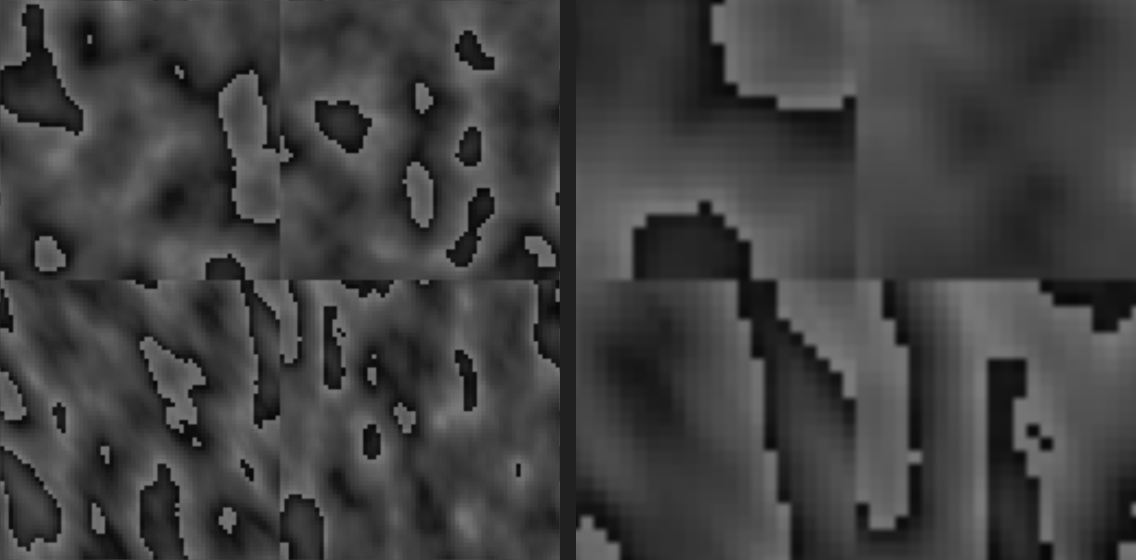
Left, the full canvas; right, a detail of the centre.
A Shadertoy shader for this texture map:

```glsl
const float CELLS = 128.0;      // mosaic cells across the canvas
const float TAU = 6.2831853;
const float DARKEST = 0.045;
const float LIGHTEST = 0.465;

float hash(vec2 p) {
    return fract(sin(dot(p, vec2(127.1, 311.7))) * 43758.5453);
}

// Dot product of a random unit slope with the offset from its lattice corner
float cornerSlope(vec2 corner, vec2 offset, float seed) {
    float angle = TAU * hash(corner + seed);
    return dot(vec2(cos(angle), sin(angle)), offset);
}

float gradientNoise(vec2 p, float seed) {
    vec2 i = floor(p), f = fract(p);
    vec2 u = f * f * f * (f * (f * 6.0 - 15.0) + 10.0);
    vec2 e = vec2(1.0, 0.0);
    float low = mix(cornerSlope(i, f, seed), cornerSlope(i + e.xy, f - e.xy, seed), u.x);
    float high = mix(cornerSlope(i + e.yx, f - e.yx, seed), cornerSlope(i + e.xx, f - e.xx, seed), u.x);
    return mix(low, high, u.y);
}

// Octaves that roughen the contours but leave the slopes soft
float terrain(vec2 p, float seed) {
    float sum = 0.0, amplitude = 1.6;
    for (int octave = 0; octave < 4; octave++) {
        sum += amplitude * gradientNoise(p, seed + float(octave) * 19.0);
        p = p * 2.07 + 3.7;
        amplitude *= 0.36;
    }
    return sum;
}

// Wraps a height to 0..1, favouring the middle tones
float wrapTone(float height) {
    float f = fract(height);
    return f + 0.4 * sin(TAU * f) / TAU;
}

// Grey of one mosaic cell; each quarter has its own seed and grain
float cellGrey(vec2 cell) {
    vec2 uv = fract((cell + 0.5) / CELLS);
    vec2 quarter = floor(uv * 2.0);
    float seed = 11.0 + 37.0 * quarter.x + 71.0 * quarter.y;
    float lower = 1.0 - quarter.y;
    vec2 scale = mix(vec2(5.6, 5.2), vec2(8.2, 4.8), lower);
    float shear = lower * mix(0.45, 0.12, quarter.x);
    vec2 p = vec2(uv.x + shear * uv.y, uv.y) * scale;
    float tone = wrapTone(terrain(p, seed) + 0.55);
    float shade = 0.05 * gradientNoise(uv * 17.0, seed + 5.0);
    return mix(DARKEST, LIGHTEST, tone) + shade;
}

// Blends neighbouring cells across a narrow soft border
float softMosaic(vec2 uv) {
    vec2 p = uv * CELLS - 0.5;
    vec2 i = floor(p);
    vec2 w = smoothstep(0.15, 0.85, p - i);
    float low = mix(cellGrey(i), cellGrey(i + vec2(1.0, 0.0)), w.x);
    float high = mix(cellGrey(i + vec2(0.0, 1.0)), cellGrey(i + 1.0), w.x);
    return mix(low, high, w.y);
}

void mainImage(out vec4 fragColor, in vec2 fragCoord) {
    vec2 uv = fragCoord / iResolution.xy;
    fragColor = vec4(vec3(softMosaic(uv)), 1.0);
}
```
